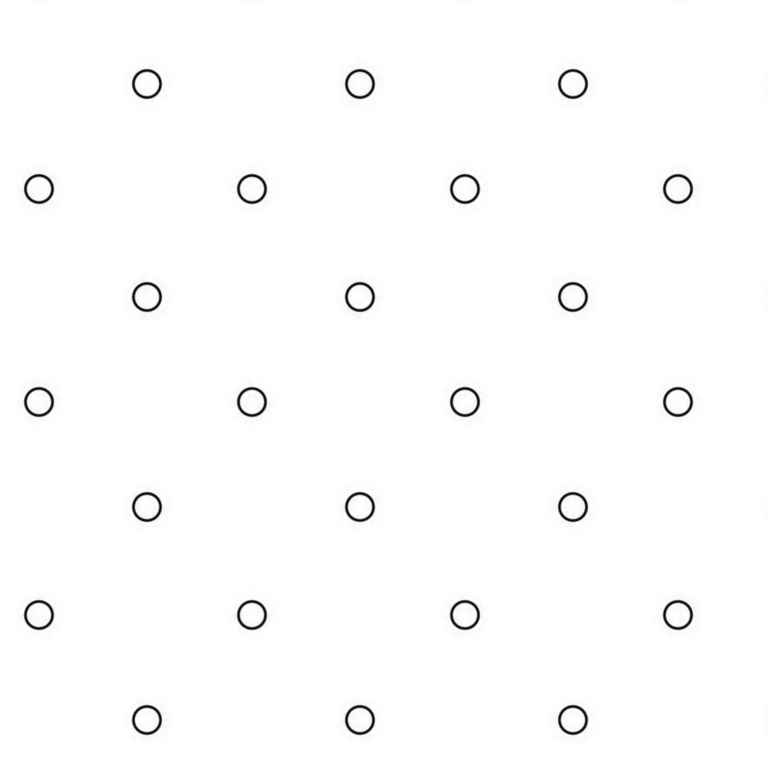
Give the GLSL for this pattern, as a Shadertoy shader.

```glsl
const float GRID = 256.0;                    // lattice units per canvas height
const vec2  FIRST_SITE = vec2(13.1, 16.0);   // lower left lattice site
const vec2  PITCH = vec2(35.5, 35.3333);     // spacing of neighbouring sites
const float RING_RADIUS = 4.5;
const float LINE_WIDTH = 0.9;
const float EDGE_SOFTNESS = 0.38;
const float HAZE_RADIUS = 10.0;
const float HAZE_STRENGTH = 0.045;
const vec3  PAPER = vec3(1.0);
const vec3  INK = vec3(0.05, 0.05, 0.04);

float hash(vec2 p) {
    return fract(sin(dot(p, vec2(127.1, 311.7))) * 43758.5453);
}

// Smooth value noise
float noise(vec2 p) {
    vec2 i = floor(p), f = fract(p);
    f = f * f * (3.0 - 2.0 * f);
    return mix(mix(hash(i), hash(i + vec2(1, 0)), f.x),
               mix(hash(i + vec2(0, 1)), hash(i + vec2(1, 1)), f.x), f.y);
}

void mainImage(out vec4 fragColor, in vec2 fragCoord) {
    vec2 p = fragCoord / iResolution.y * GRID;
    float pixel = GRID / iResolution.y;

    // Nearest site, snapped to whole units; alternate sites hold a ring
    vec2 site = floor((p - FIRST_SITE) / PITCH + 0.5);
    vec2 center = floor(FIRST_SITE + site * PITCH + 0.5);
    float occupied = mod(site.x + site.y, 2.0);

    // Ring outline
    float d = length(p - center) - RING_RADIUS;
    float edge = max(EDGE_SOFTNESS, 0.5 * pixel);
    float line = 1.0 - smoothstep(-edge, edge, abs(d) - 0.5 * LINE_WIDTH);

    // Faint mottled haze around each ring
    float falloff = 1.0 - smoothstep(0.0, HAZE_RADIUS - RING_RADIUS, abs(d));
    float haze = HAZE_STRENGTH * falloff * noise(p);

    vec3 color = mix(PAPER - haze * occupied, INK, line * occupied);
    fragColor = vec4(color, 1.0);
}
```
